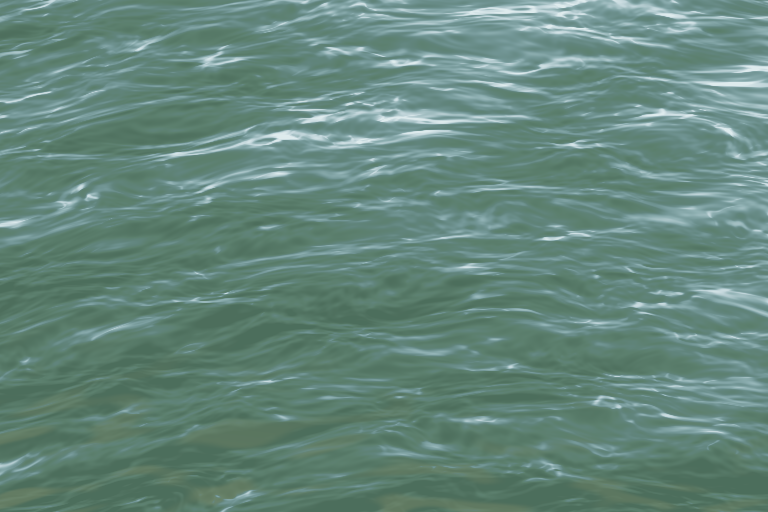
Write a Shadertoy shader that draws this texture.

```glsl
// Green sea surface seen from above: wind ripples, slanted swell bands and pale glinting crests.

const vec3 DEEP_GREEN  = vec3(0.30, 0.43, 0.36);
const vec3 SEA_GREEN   = vec3(0.36, 0.50, 0.43);
const vec3 TEAL        = vec3(0.38, 0.52, 0.49);
const vec3 BLUE_GREY   = vec3(0.45, 0.59, 0.59);
const vec3 SKY_SHEEN   = vec3(0.56, 0.69, 0.70);
const vec3 CREST_LIGHT = vec3(0.75, 0.83, 0.85);
const vec3 GLINT       = vec3(0.87, 0.92, 0.93);
const vec3 SILT        = vec3(0.45, 0.52, 0.40);

const vec2 RIPPLE_FREQ = vec2(5.5, 17.0); // cells per canvas height
const float SLOPE_STEP = 0.05;            // in ripple cells

float hash(vec2 cell) {
    vec3 v = fract(cell.xyx * vec3(0.1031, 0.1030, 0.0973));
    v += dot(v, v.yzx + 33.33);
    return fract((v.x + v.y) * v.z);
}

float cornerSlope(vec2 cell, vec2 offset) {
    float angle = 6.2832 * hash(cell);
    return dot(vec2(cos(angle), sin(angle)), offset);
}

// Gradient noise, roughly -0.7 to 0.7
float gradientNoise(vec2 p) {
    vec2 i = floor(p), f = p - i;
    vec2 u = f * f * f * (f * (f * 6.0 - 15.0) + 10.0);
    vec2 e = vec2(1.0, 0.0);
    float low  = mix(cornerSlope(i, f), cornerSlope(i + e, f - e), u.x);
    float high = mix(cornerSlope(i + e.yx, f - e.yx),
                     cornerSlope(i + e.xx, f - e.xx), u.x);
    return mix(low, high, u.y);
}

// Bends the canvas so ripples climb on the left and sink on the right
vec2 rippleSpace(vec2 p) {
    float bend = 0.28 * p.x - 0.13 * p.x * p.x;
    float depth = p.y + 0.15 * p.y * p.y;
    vec2 q = vec2(p.x, depth - bend) * RIPPLE_FREQ;
    vec2 drift = vec2(gradientNoise(q * 0.6 + 31.0), gradientNoise(q * 0.6 + 57.0));
    return q + 0.6 * drift;
}

// Octaves of ripples, each steepened by the one before
float rippleHeight(vec2 q) {
    vec4 weight = vec4(0.75, 1.0, 0.9, 0.6);
    float height = 0.0, scale = 1.0, shear = 0.15;
    for (int i = 0; i < 4; i++) {
        float wave = gradientNoise(q);
        height += weight[i] * wave / scale;
        q.y += 0.35 * wave + shear * q.x;
        q = q * 2.0 + vec2(17.3, 9.1);
        scale *= 2.0;
        shear = -shear;
    }
    return height;
}

// Thin broken lines with a soft skirt, kept to the lit faces
float crestLines(vec2 q, float slope, float cover) {
    q.y += 0.3 * gradientNoise(q * 1.7 + 5.0);
    float ridge = abs(gradientNoise(q));
    float line = 0.7 * smoothstep(0.12, 0.0, ridge) + 0.3 * smoothstep(0.35, 0.0, ridge);
    float patches = smoothstep(0.0, 0.35, gradientNoise(q * vec2(0.6, 0.45) + 83.0) + cover);
    return line * patches * smoothstep(-0.3, 0.8, slope);
}

vec3 blendAt(vec3 below, vec3 above, float from, float to, float tone) {
    return mix(below, above, clamp((tone - from) / (to - from), 0.0, 1.0));
}

vec3 seaColor(float tone) {
    vec3 c = blendAt(DEEP_GREEN, SEA_GREEN, -1.5, -0.55, tone);
    c = blendAt(c, TEAL, -0.55, 0.05, tone);
    c = blendAt(c, BLUE_GREY, 0.05, 0.64, tone);
    c = blendAt(c, SKY_SHEEN, 0.64, 1.25, tone);
    c = blendAt(c, CREST_LIGHT, 1.25, 2.0, tone);
    return blendAt(c, GLINT, 2.0, 3.0, tone);
}

void mainImage(out vec4 fragColor, in vec2 fragCoord) {
    vec2 p = fragCoord / iResolution.y;
    vec2 q = rippleSpace(p);

    // Broad light: sky sheen towards the top right, long slanted swells
    float sheen = 1.4 * (p.y - 0.5) + 0.4 * (p.x - 0.75);
    float swell = gradientNoise(vec2(1.6 * p.x, 6.0 * (p.y - 0.22 * p.x)) + 12.0);

    // Fine light: slopes facing the sky and bright crests
    vec2 up = vec2(0.0, SLOPE_STEP);
    float slope = (rippleHeight(q + up) - rippleHeight(q - up)) / (2.0 * SLOPE_STEP);
    float cover = 0.35 * swell + 0.1 * sheen - 0.02;
    float crest = crestLines(q * 1.9 + 41.0, slope, cover)
                + 0.6 * crestLines(q * 3.3 + 71.0, slope, cover);

    float tone = sheen + 1.7 * swell + 0.5 * slope + 1.5 * crest - 0.2;
    vec3 color = seaColor(tone);

    // Brownish silt showing through the calm water near the bottom
    float silt = smoothstep(0.05, 0.35, gradientNoise(q * vec2(1.3, 1.5) + 23.0));
    silt *= smoothstep(0.45, 0.05, p.y + 0.12 * p.x) * smoothstep(0.6, -0.4, tone);
    color = mix(color, SILT, 0.55 * silt);

    fragColor = vec4(color, 1.0);
}
```
